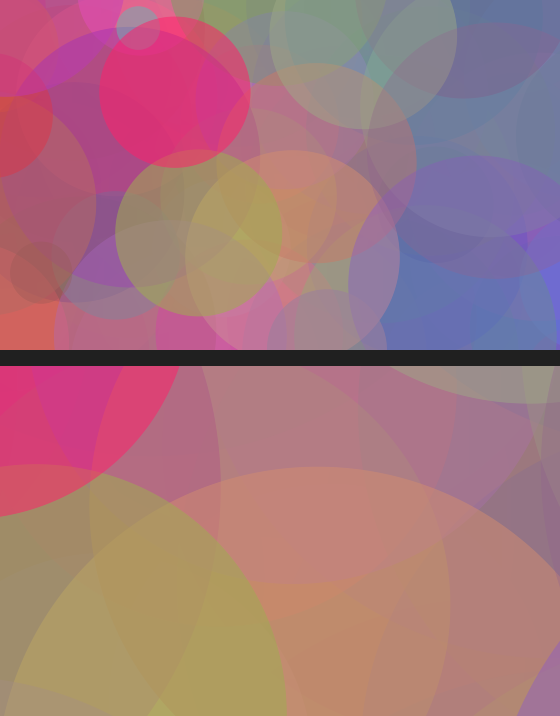
Top: the whole. Bottom: its middle third, enlarged.
This background is drawn by a Shadertoy shader. Its source:

```glsl
// Integer mixing (PCG style): three values in 0..1 per seed
vec3 hash3(uint seed) {
    uvec3 v = uvec3(seed, seed + 17u, seed * 3u + 5u) * 1664525u + 1013904223u;
    v.x += v.y * v.z;
    v.y += v.z * v.x;
    v.z += v.x * v.y;
    v ^= v >> 16u;
    v.x += v.y * v.z;
    v.y += v.z * v.x;
    v.z += v.x * v.y;
    return vec3(v >> 8u) / 16777216.0;
}

// Warm red on the left, dusty tan in the middle, slate blue on the right
vec3 regionTint(float x) {
    vec3 tint = mix(vec3(0.78, 0.38, 0.37), vec3(0.64, 0.55, 0.50), smoothstep(0.05, 0.33, x));
    return mix(tint, vec3(0.35, 0.47, 0.68), smoothstep(0.56, 0.74, x));
}

// Magenta on the left, violet blue on the right
vec3 accentTint(float x) {
    return mix(vec3(0.84, 0.22, 0.62), vec3(0.40, 0.25, 0.84), smoothstep(0.35, 0.75, x));
}

float discCoverage(vec2 p, vec2 center, float radius, float pixel) {
    return 1.0 - smoothstep(-pixel, pixel, length(p - center) - radius);
}

void mainImage(out vec4 fragColor, in vec2 fragCoord) {
    vec2 p = fragCoord / iResolution.y;
    float aspect = iResolution.x / iResolution.y;
    float pixel = 0.6 / iResolution.y;
    vec3 color = regionTint(p.x / aspect);

    // Translucent discs, stacked from back to front
    const int discCount = 76;
    for (int i = 0; i < discCount; i++) {
        vec3 shape = hash3(uint(i) * 2u + 101u);
        vec3 hue = hash3(uint(i) * 2u + 102u);

        // Evenly spread centers with a little jitter, reaching past the borders
        vec2 spread = fract(0.5 + float(i) * vec2(0.7549, 0.5698));
        vec2 place = mix(vec2(-0.08), vec2(1.08), spread) + 0.1 * (shape.xy - 0.5);
        float front = float(i) / float(discCount);
        float radius = mix(0.04, 0.43, sqrt(shape.z)) * mix(1.0, 0.85, front);

        // Accents gather towards the top right, with varied hues between them
        float pick = fract(float(i) * 0.618 + 0.3);
        float accent = step(pick, mix(0.07, 0.26, place.y) + 0.12 * place.x);
        vec3 discColor = mix(regionTint(place.x), accentTint(place.x + 0.3 * (hue.z - 0.5)), accent);
        discColor += vec3(0.54, 0.38, 0.50) * (hue - 0.5);

        float opacity = mix(0.32, 0.58, fract(shape.x * 7.0 + hue.y));
        float coverage = discCoverage(p, place * vec2(aspect, 1.0), radius, pixel);
        color = mix(color, clamp(discColor, 0.0, 1.0), opacity * coverage);
    }

    fragColor = vec4(color, 1.0);
}
```
